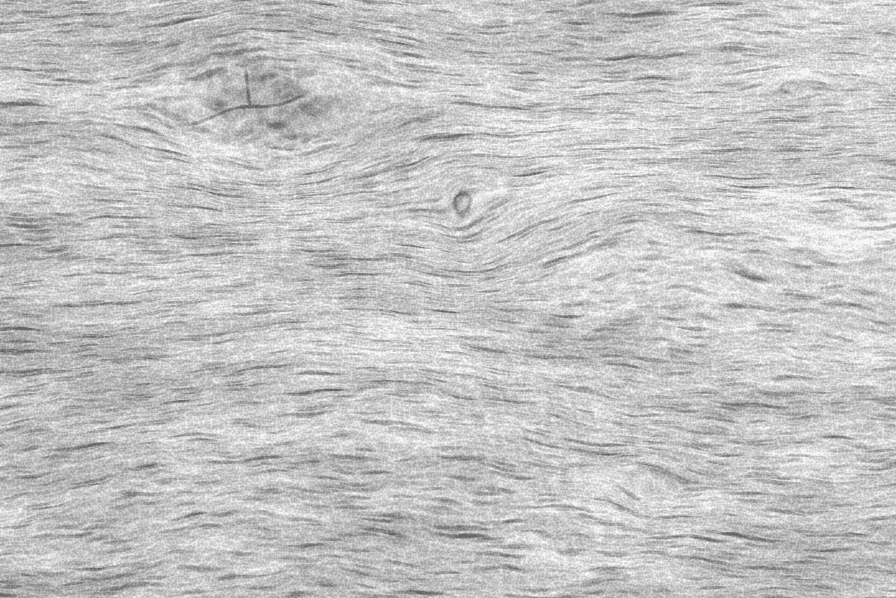
Give the GLSL for this texture, as a WebGL 2 fragment shader.

```glsl
#version 300 es
precision highp float;

uniform vec2 u_resolution;
out vec4 fragColor;

#define BASE_TONE 0.828
#define FIBRE_SCALE vec2(11.0, 112.0)
#define FINE_SCALE vec2(55.0, 210.0)
#define GRIT_SCALE 235.0
#define FIBRE_DEPTH 0.15
#define FINE_DEPTH 0.17
#define GRIT_DEPTH 0.21
#define STREAK_DEPTH 0.15
#define PORE_DEPTH 0.22
#define BIG_KNOT vec2(0.430, 0.822)
#define SMALL_KNOT vec2(0.774, 0.661)
#define FAINT_KNOT vec2(1.320, 0.854)

vec2 hash2(vec2 p) {
    vec3 q = fract(p.xyx * vec3(0.1031, 0.1030, 0.0973));
    q += dot(q, q.yzx + 33.33);
    return fract((q.xx + q.yz) * q.zy);
}

float valueNoise(vec2 p) {
    vec2 i = floor(p), f = fract(p);
    f = f * f * (3.0 - 2.0 * f);
    float low = mix(hash2(i).x, hash2(i + vec2(1, 0)).x, f.x);
    float high = mix(hash2(i + vec2(0, 1)).x, hash2(i + vec2(1, 1)).x, f.x);
    return mix(low, high, f.y);
}

// Cellular noise: distance to the nearest point, and that point's random id
vec2 cells(vec2 p) {
    vec2 cell = floor(p), nearest = vec2(9.0, 0.0);
    for (int y = -1; y <= 1; y++)
    for (int x = -1; x <= 1; x++) {
        vec2 c = cell + vec2(x, y);
        vec2 h = hash2(c);
        float d = length(c + h - p);
        if (d < nearest.x) nearest = vec2(d, fract(h.x * 17.3 + h.y * 7.1));
    }
    return nearest;
}

float bump(float x) { return exp(-x * x); }

// Spreads the fibres apart so that they pass around a knot
float detour(vec2 p, vec2 centre, vec2 size) {
    vec2 d = p - centre;
    return 0.8 * d.y * bump(length(d / size));
}

// Height across the grain; fibres follow its contours
float grainHeight(vec2 p) {
    float h = p.y;
    h -= 0.075 * bump((p.x - 0.55) / 0.48) * bump((p.y - 0.30) / 0.26);
    h -= 0.075 * smoothstep(0.75, 1.10, p.x) * bump((p.y - 0.64) / 0.14);
    h -= detour(p, BIG_KNOT, vec2(0.21, 0.15));
    h -= detour(p, SMALL_KNOT, vec2(0.07, 0.08));
    h -= detour(p, FAINT_KNOT, vec2(0.07, 0.035));
    h -= detour(p, vec2(1.09, 0.19), vec2(0.07, 0.04));
    h += 0.006 * sin(p.x * 9.0 + p.y * 13.0) + 0.003 * sin(p.x * 23.0 - p.y * 31.0);
    return h + 0.0012 * sin(p.x * 71.0 + p.y * 47.0);
}

// Spindle-shaped dark pores of varied size, kept in only part of the cells
float pores(vec2 p, float radius, float share) {
    vec2 c = cells(p);
    float size = radius * (1.15 - 0.5 * c.y / share);
    return (1.0 - smoothstep(size * 0.35, size, c.x)) * step(c.y, share);
}

// Tone change inside the large split knot
float bigKnot(vec2 p) {
    vec2 d = p - BIG_KNOT;
    float r = length(d / vec2(0.088, 0.076)) + 0.25 * (valueNoise(p * 35.0) - 0.5);
    float disc = 1.0 - smoothstep(0.75, 1.1, r);
    float rays = valueNoise(vec2(atan(d.y, d.x) * 6.0, r * 3.0));
    float tone = disc * (0.16 * smoothstep(0.1, 0.6, r) * (rays - 0.5) - 0.07);
    float bend = d.y - 0.22 * d.x + 0.005 * sin(d.x * 45.0);
    float split = 1.0 - smoothstep(0.001, 0.0045, abs(bend));
    split *= smoothstep(-0.17, -0.07, d.x) * (1.0 - smoothstep(0.06, 0.085, d.x));
    float upright = 1.0 - smoothstep(0.001, 0.0045, abs(d.x + 0.012 + 0.12 * d.y));
    upright *= smoothstep(-0.01, 0.005, d.y) * (1.0 - smoothstep(0.05, 0.07, d.y));
    return tone - 0.24 * max(split, upright);
}

// Dark rim and core of a small knot
float smallKnot(vec2 p, vec2 centre, vec2 size) {
    float r = length((p - centre) / size) + 0.4 * (valueNoise(p * 90.0) - 0.5);
    return -0.25 * bump((r - 1.0) / 0.3) - 0.17 * bump(r / 0.45);
}

void main() {
    vec2 p = gl_FragCoord.xy / u_resolution.y;
    float h = grainHeight(p);
    vec2 g = vec2(p.x, h);

    // Broad light and dark bands
    float tone = BASE_TONE + 0.035 * (smoothstep(0.0, 1.4, p.x) - 0.5);
    tone += 0.035 * bump((h - 0.56) / 0.14) - 0.035 * bump(length((p - vec2(0.1, 0.15)) / 0.4));
    float streak = valueNoise(g * vec2(3.0, 13.0)) - 0.5;
    tone += STREAK_DEPTH * (streak + 0.8 * (valueNoise(g * vec2(6.0, 43.0) + 19.0) - 0.5));

    // Fibres and surface grit
    tone += FIBRE_DEPTH * (cells(g * FIBRE_SCALE).x - 0.49);
    tone += FINE_DEPTH * (cells(g * FINE_SCALE + 31.0).x - 0.49);
    tone += GRIT_DEPTH * (cells(p * GRIT_SCALE + 57.0).x - 0.49);

    // Faint rays running across the grain
    float rayArea = bump(length((p - vec2(0.42, 0.75)) / 0.28))
                  + bump(length((p - vec2(0.85, 0.28)) / 0.35));
    tone += 0.08 * rayArea * (valueNoise(vec2(p.x + 0.15 * p.y, p.y) * vec2(135.0, 30.0)) - 0.5);

    // Hairline pores, longer pores and sparse cracks
    tone -= PORE_DEPTH * 0.65 * pores(g * vec2(12.0, 100.0) + 83.0, 0.42, 0.55);
    tone -= PORE_DEPTH * 0.8 * pores(g * vec2(6.0, 72.0) + 7.0, 0.3, 0.4);
    tone -= PORE_DEPTH * pores(g * vec2(2.6, 42.0) + 43.0, 0.19, 0.35);

    // Knots
    tone += bigKnot(p) + smallKnot(p, SMALL_KNOT, vec2(0.012, 0.018));
    tone += 0.5 * smallKnot(p, FAINT_KNOT, vec2(0.014, 0.010));

    fragColor = vec4(vec3(clamp(tone, 0.4, 0.97)), 1.0);
}
```
